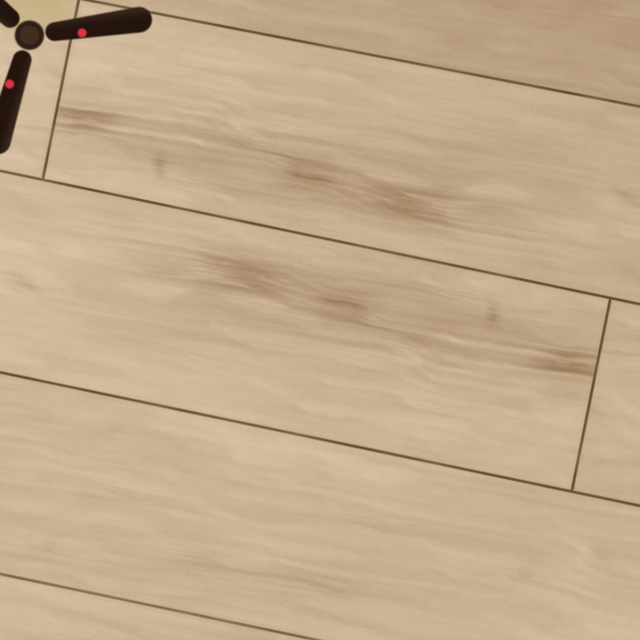
Write a WebGL 2 fragment shader that draws this texture.

```glsl
#version 300 es
precision highp float;
uniform vec2 u_resolution;
out vec4 fragColor;

#define PLANK_WIDTH 0.308
#define PLANK_LENGTH 1.9
#define STAGGER 0.924
#define SLOPE 0.2085
#define SEAM_HALF 0.0020
#define GRAIN 0.62
#define HUB vec2(0.046, 0.945)
#define ARM_LENGTH 0.173

const vec3 LIGHT_OAK = vec3(0.845, 0.755, 0.635);
const vec3 DARK_OAK = vec3(0.58, 0.47, 0.345);
const vec3 SEAM = vec3(0.36, 0.27, 0.185);
const vec3 ARM_DARK = vec3(0.14, 0.08, 0.055);
const vec3 HUB_BROWN = vec3(0.25, 0.18, 0.13);
const vec3 RED_DOT = vec3(0.86, 0.20, 0.26);
const vec3 BLUR_TINT = vec3(0.74, 0.68, 0.44);

// Stains of one plank print: along, across, half length, strength
const vec4 STAINS[7] = vec4[7](
    vec4(0.045, 0.38, 0.055, 0.42), vec4(0.176, 0.18, 0.010, 0.38),
    vec4(0.413, 0.29, 0.050, 0.40), vec4(0.590, 0.27, 0.085, 0.46),
    vec4(0.919, 0.54, 0.024, 0.26), vec4(0.300, 0.36, 0.280, 0.22),
    vec4(0.763, 0.21, 0.070, 0.12));

float hash(vec2 p) {
    p = fract(p * vec2(0.1031, 0.1137));
    p += dot(p, p.yx + 33.33);
    return fract((p.x + p.y) * p.x * 17.0);
}

float noise(vec2 p) {
    vec2 i = floor(p), f = fract(p);
    f = f * f * (3.0 - 2.0 * f);
    return mix(mix(hash(i), hash(i + vec2(1, 0)), f.x),
               mix(hash(i + vec2(0, 1)), hash(i + vec2(1, 1)), f.x), f.y);
}

float fbm(vec2 p) {
    float sum = 0.0, amp = 0.5;
    for (int i = 0; i < 5; i++) {
        sum += amp * noise(p);
        p = p * 2.03 + 17.7;
        amp *= 0.5;
    }
    return sum;
}

// Darkness of the wood; p is (along, across) within a plank
float woodDarkness(vec2 p, float printId) {
    vec2 g = p + vec2(printId * 9.3 + 40.0, printId * 5.1 + 30.0);
    float warp = fbm(g * vec2(5.0, 4.0)) - 0.5;
    float cloud = fbm(g * vec2(3.0, 5.0) + warp * 1.5) - 0.5;
    float streak = fbm(g * vec2(7.0, 34.0) + warp * 4.0) - 0.5;
    float rings = sin(34.0 * (p.y + 0.5 * warp + 1.2 * (p.x - 0.65) * (p.x - 0.65)));
    float dark = GRAIN * (0.65 * cloud + 0.38 * streak) + 0.022 * rings;
    float fade = abs(printId) < 0.5 ? 1.0 : 0.3;
    for (int i = 0; i < 7; i++) {
        vec4 stain = STAINS[i];
        vec2 e = p - stain.xy + vec2(0.04, 0.16) * warp;
        e /= vec2(stain.z, 0.055 + stain.z * 0.75);
        dark += fade * stain.w * exp(-dot(e, e)) * clamp(0.85 + 2.2 * streak, 0.2, 1.4);
    }
    return dark;
}

float coverage(float dist, float soft) {
    return 1.0 - smoothstep(-soft, soft, dist);
}

void main() {
    vec2 uv = gl_FragCoord.xy / u_resolution;
    float soft = max(1.0 / u_resolution.y, 0.0012);

    // Tilted rows, narrowing slightly towards the top
    float down = 1.0 - uv.y;
    float across = (down - SLOPE * uv.x) / 0.315 - 0.847;
    if (across < 0.0) across *= 1.075 - 0.055 * uv.x;
    float row = floor(across);
    float along = uv.x + 0.2 * down;
    float offset = mod(along - 1.047 - row * STAGGER, PLANK_LENGTH);

    // Neighbouring rows share a print, turned half round
    bool turned = mod(row, 2.0) < 0.5;
    vec2 plank = vec2(offset, 1.0 - fract(across));
    if (turned) plank = vec2(PLANK_LENGTH - offset, fract(across));
    float printId = floor((row + 1.0) / 2.0);

    // Wood under light that falls off to the upper right
    float dark = 0.11 + 0.10 * uv.x + 0.15 * uv.x * uv.y + woodDarkness(plank, printId);
    dark += row < -1.5 ? 0.16 : 0.0;
    dark += 0.04 * (noise(uv * 190.0) - 0.5);
    vec3 color = mix(LIGHT_OAK, DARK_OAK, clamp(dark, -0.04, 1.1));

    // Seams between rows and butt joints, unevenly worn
    float rowSeam = abs(across - floor(across + 0.5)) * PLANK_WIDTH;
    float joint = min(offset, PLANK_LENGTH - offset) * 0.98;
    float seam = min(rowSeam, joint);
    float wear = 0.72 + 0.30 * noise(uv * 28.0) - 0.2 * smoothstep(1.6, 1.9, across);
    color = mix(color, DARK_OAK, 0.22 * exp(-seam / 0.004));
    color = mix(color, SEAM, wear * coverage(seam - SEAM_HALF, soft * 1.2));

    // Three-armed dark base in the corner
    vec2 q = uv - HUB;
    float haze = coverage(length(q - vec2(0.01, 0.02)) - 0.055, 0.025);
    color = mix(color, BLUR_TINT, 0.5 * haze * smoothstep(-0.02, 0.05, q.y));
    for (int i = 0; i < 3; i++) {
        float angle = 0.14 - 2.0 * float(i);
        vec2 axis = vec2(cos(angle), sin(angle));
        vec2 a = vec2(dot(q, axis), axis.x * q.y - axis.y * q.x);
        float reach = clamp(a.x, 0.04, ARM_LENGTH);
        float arm = length(a - vec2(reach, 0.0)) - mix(0.013, 0.020, reach / ARM_LENGTH);
        vec3 armColor = mix(ARM_DARK, HUB_BROWN, 0.7 * smoothstep(0.0, 0.02, a.y));
        color = mix(color, armColor, coverage(arm, soft * 1.5));
        float dot_ = length(a - vec2(0.082, -0.008)) - 0.007;
        color = mix(color, RED_DOT, coverage(dot_, soft * 1.5));
    }
    color = mix(color, HUB_BROWN, coverage(length(q) - 0.023, soft * 1.5));
    color = mix(color, ARM_DARK, 0.6 * coverage(abs(length(q) - 0.018) - 0.003, soft));
    fragColor = vec4(color, 1.0);
}
```
